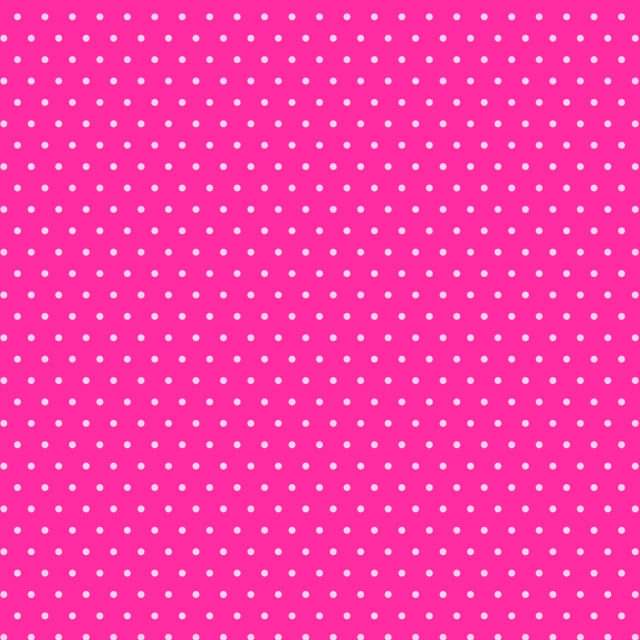
Give the GLSL for this pattern, as a WebGL 2 fragment shader.

```glsl
#version 300 es
precision highp float;
// Small pale dots on hot pink, in staggered rows: every other row is shifted
// by half a step. Each point finds its nearest dot, then layers a faint dark
// rim and a soft-edged disc whose tint varies a little from dot to dot.

uniform vec2 u_resolution;
out vec4 fragColor;

// Layout in canvas heights, measured from the upper left corner
const vec2 PITCH = vec2(0.04290, 0.03343);
const vec2 FIRST_DOT = vec2(0.02734, 0.02630);
const float DOT_RADIUS = 0.0054;
const float RIM_RADIUS = 0.0072;
const float EDGE_SOFTNESS = 0.0011;

const vec3 HOT_PINK = vec3(0.995, 0.17, 0.63);
const vec3 RIM_PINK = vec3(0.93, 0.21, 0.60);
const vec3 PALE_PINK = vec3(1.00, 0.82, 0.96);
const vec3 BLUSH_PINK = vec3(1.00, 0.72, 0.96);

// Sine-free hash of a cell index, in 0..1
float hash21(vec2 cell) {
    vec3 p = fract(cell.xyx * vec3(0.1031, 0.1030, 0.0973));
    p += dot(p, p.yzx + 33.33);
    return fract((p.x + p.y) * p.z);
}

// Offset from the nearest dot centre (xy) and index of that dot (zw)
vec4 staggeredCell(vec2 point, vec2 pitch, vec2 origin) {
    vec2 grid = (point - origin) / pitch;
    float row = floor(grid.y + 0.5);
    float shift = 0.5 * mod(row, 2.0);
    float column = floor(grid.x - shift + 0.5);
    vec2 offset = grid - vec2(column + shift, row);
    return vec4(offset * pitch, column, row);
}

// Coverage of a disc with a smoothed edge
float disc(float dist, float radius, float softness) {
    return 1.0 - smoothstep(radius - softness, radius + softness, dist);
}

void main() {
    vec2 point = gl_FragCoord.xy / u_resolution.y;
    point.y = 1.0 - point.y;
    float softness = max(EDGE_SOFTNESS, 0.75 / u_resolution.y);

    vec4 cell = staggeredCell(point, PITCH, FIRST_DOT);
    float dist = length(cell.xy);

    // Dot tint: paler in the middle, with a slight change per dot
    float blush = 0.3 * hash21(cell.zw + 17.0)
                + 0.6 * smoothstep(0.4, 1.0, dist / DOT_RADIUS);
    vec3 dotColor = mix(PALE_PINK, BLUSH_PINK, blush);

    // Ground, rim, then dot
    vec3 color = mix(HOT_PINK, RIM_PINK, disc(dist, RIM_RADIUS, softness));
    color = mix(color, dotColor, disc(dist, DOT_RADIUS, softness));

    fragColor = vec4(color, 1.0);
}
```
